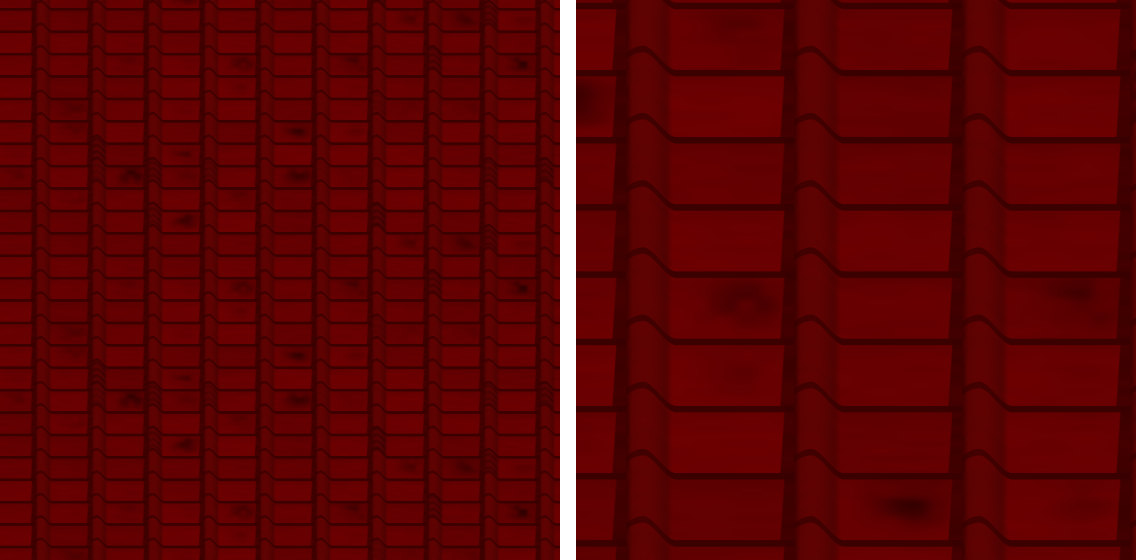
Left, the full canvas; right, a detail of the centre.
Give the GLSL for this texture, as a Shadertoy shader.

```glsl
const vec2  TILES       = vec2(10.0, 25.0);  // tiles across and down
const vec2  OFFSET      = vec2(0.63, 0.62);  // position of the first tile corner
const float WEAR_PERIOD = 10.0;              // rows before the wear repeats
const float ROLL_WIDTH  = 0.25;              // raised roll, in tile widths
const float LIP_RISE    = 0.36;              // climb of the lip over the roll, in tile heights
const float GAP_START   = 0.92;              // shaded gap left of the next roll
const float GAP_SLANT   = 0.026;
const float LINE_WIDTH  = 0.085;             // shadow under each lip, in tile heights
const float STAIN_DEPTH = 0.55;
const vec3  SHADOW_RED  = vec3(0.215, 0.0, 0.0);
const vec3  ROLL_RED    = vec3(0.385, 0.008, 0.008);
const vec3  FLAT_RED    = vec3(0.437, 0.001, 0.003);

float hash(vec2 p) {
    return fract(sin(dot(p, vec2(127.1, 311.7))) * 43758.5453);
}

float noise(vec2 p) {
    vec2 i = floor(p), f = fract(p);
    f = f * f * (3.0 - 2.0 * f);
    return mix(mix(hash(i), hash(i + vec2(1, 0)), f.x),
               mix(hash(i + vec2(0, 1)), hash(i + vec2(1, 1)), f.x), f.y);
}

// Height of the lip: an arch over the roll that eases down to the flat
float lipHeight(float u) {
    float leftDrop = max(0.0, 1.0 - u / 0.11);
    float arch = 1.0 - smoothstep(0.10, 0.30, u) - 0.3 * leftDrop * leftDrop;
    return LIP_RISE * arch * step(u, GAP_START);
}

void mainImage(out vec4 fragColor, in vec2 fragCoord) {
    vec2 grid = fragCoord / iResolution.xy * TILES - OFFSET;
    vec2 aa = TILES / iResolution.xy;

    // Tile coordinates: x from the roll rightwards, y from the lip upwards
    float u = fract(grid.x);
    float height = grid.y - lipHeight(u);
    float v = fract(height);
    vec2 id = vec2(floor(grid.x), mod(floor(height), WEAR_PERIOD));
    vec2 seed = id * vec2(17.0, 29.0) + 5.0;

    // Flat pan with fine horizontal streaks
    float streak = noise(vec2(u * 4.0, v * 9.0) + seed);
    float tone = 1.0 - 0.09 * hash(id + 3.1) - 0.06 * streak;
    tone -= 0.07 * smoothstep(0.55, 1.0, v);
    vec3 color = FLAT_RED * tone;

    // Smoky stains on a few pans
    float strength = pow(hash(id + 8.7), 7.0);
    vec2 spread = (vec2(u, v) - vec2(0.72, 0.55)) / vec2(0.24, 0.36);
    float smoke = smoothstep(0.1, 0.75, noise(vec2(u * 7.0, v * 4.0) + seed + 50.0));
    color *= 1.0 - STAIN_DEPTH * strength * exp(-dot(spread, spread)) * (0.35 + 0.65 * smoke);

    // Rounded roll, with faint arched ripples on worn ones
    float across = (u - 0.44 * ROLL_WIDTH) / (0.56 * ROLL_WIDTH);
    float rollWear = smoothstep(0.84, 1.0, hash(id + 21.3));
    float ripple = 0.5 + 0.5 * sin(v * 22.0 + 6.0 * hash(id));
    vec3 roll = ROLL_RED * (1.0 - 0.22 * across * across);
    roll *= 1.0 - 0.05 * streak - rollWear * (0.08 + 0.20 * ripple);
    float rollMask = 1.0 - smoothstep(ROLL_WIDTH - 0.03, ROLL_WIDTH + 0.03 + aa.x, u);
    color = mix(color, roll, rollMask);

    // Slanted gap, fading into the roll beside it
    float gapEdge = GAP_START + GAP_SLANT * v;
    float gap = smoothstep(gapEdge - aa.x, gapEdge + aa.x, u);
    gap = max(gap, 1.0 - smoothstep(0.0, 0.035 + aa.x, u));
    color = mix(color, SHADOW_RED * (1.0 + 0.22 * streak), 0.9 * gap);

    // Shadow line beneath the lip above
    float shade = smoothstep(1.0 - LINE_WIDTH - aa.y, 1.0 - LINE_WIDTH + 0.5 * aa.y, v);
    shade = max(shade, 1.0 - smoothstep(0.0, aa.y, v));
    color = mix(color, SHADOW_RED, shade * mix(0.9, 0.72, rollMask));

    fragColor = vec4(color, 1.0);
}
```
